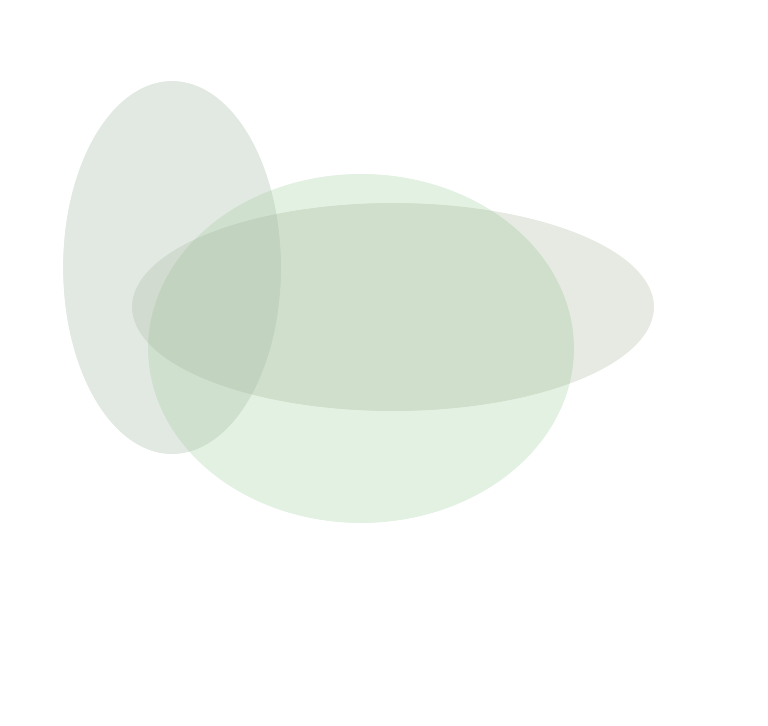
Reproduce this background procedurally as a Shadertoy shader.

```glsl
// Antialiased coverage of an axis-aligned ellipse
float ellipseCoverage(vec2 point, vec2 center, vec2 radii, float pixel) {
    vec2 q = (point - center) / radii;
    float distanceToEdge = (dot(q, q) - 1.0) / (2.0 * length(q / radii) + 1e-4);
    return 1.0 - smoothstep(-0.5 * pixel, 0.5 * pixel, distanceToEdge);
}

// Lay a translucent tint over a base colour
vec3 layer(vec3 base, vec3 tint, float opacity, float coverage) {
    return mix(base, tint, opacity * coverage);
}

void mainImage(out vec4 fragColor, in vec2 fragCoord) {
    vec2 uv = fragCoord / iResolution.xy;
    float pixel = 1.0 / min(iResolution.x, iResolution.y);

    const vec3 paper = vec3(1.0);
    const vec3 mint = vec3(0.890, 0.946, 0.890);
    const vec3 olive = vec3(0.500, 0.595, 0.435);
    const vec3 sage = vec3(0.655, 0.740, 0.655);

    // Ellipse masks
    float roundMask = ellipseCoverage(uv, vec2(0.4701, 0.5200), vec2(0.2773, 0.2404), pixel);
    float wideMask = ellipseCoverage(uv, vec2(0.5117, 0.5771), vec2(0.3398, 0.1433), pixel);
    float tallMask = ellipseCoverage(uv, vec2(0.2240, 0.6315), vec2(0.1419, 0.2569), pixel);

    // Stack from back to front
    vec3 color = layer(paper, mint, 1.0, roundMask);
    color = layer(color, olive, 0.20, wideMask);
    color = layer(color, sage, 0.33, tallMask);

    fragColor = vec4(color, 1.0);
}
```
